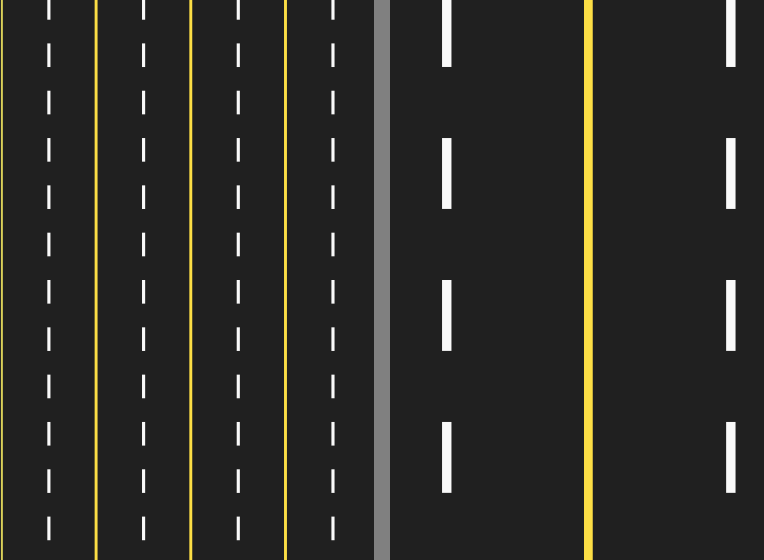
Left: the whole. Right: its middle third, enlarged.
A WebGL 2 fragment shader for this pattern:

```glsl
#version 300 es
precision highp float;

uniform vec2 u_resolution;
out vec4 fragColor;

// Signed distance from x to the nearest point of a repeating series
float repeatOffset(float x, float start, float period) {
    return x - start - period * round((x - start) / period);
}

// Smooth coverage of a strip, blended over one pixel
float strip(float offset, float halfWidth) {
    return clamp(0.5 + (halfWidth - abs(offset)) * u_resolution.y, 0.0, 1.0);
}

void main() {
    // Canvas height is one unit
    vec2 p = gl_FragCoord.xy / u_resolution.y;
    float lanePeriod = 0.1691;

    vec3 asphalt = vec3(0.127);
    vec3 yellow = vec3(0.99, 0.87, 0.27);
    vec3 paleYellow = vec3(0.86, 0.82, 0.35);
    vec3 white = vec3(0.975);

    // Solid dividers; the one on the left border is thinner and duller
    bool atBorder = p.x < 0.5 * lanePeriod;
    float divider = atBorder
        ? strip(p.x - 0.0034, 0.0017)
        : strip(repeatOffset(p.x, 0.0025, lanePeriod), 0.0026);
    vec3 color = mix(asphalt, atBorder ? paleYellow : yellow, divider);

    // Dashed lane markings halfway between the dividers
    float dash = strip(repeatOffset(p.x, 0.0873, lanePeriod), 0.0028)
               * strip(repeatOffset(p.y, 0.0564, 0.0845), 0.0211);
    color = mix(color, white, dash);

    fragColor = vec4(color, 1.0);
}
```
